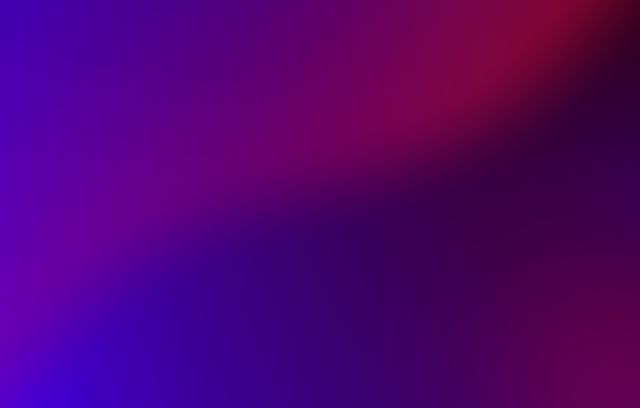
Give the GLSL for this background, as a Shadertoy shader.

```glsl
// Soft abstract gradient: a violet-to-crimson band sweeping over deep indigo.

// Round falloff of light around a centre
float glow(vec2 p, vec2 centre, float tightness) {
    vec2 q = p - centre;
    return exp(-tightness * dot(q, q));
}

// Signed distance above the S-shaped lower edge of the band
float bandDistance(vec2 uv, float aspect) {
    float t = uv.x - 0.5;
    float edge = 0.54 + 0.4 * t + 2.8 * t * t * t;
    float slope = (0.4 + 8.4 * t * t) / aspect;
    return (uv.y - edge) / sqrt(1.0 + slope * slope);
}

void mainImage(out vec4 fragColor, in vec2 fragCoord) {
    vec2 uv = fragCoord / iResolution.xy;
    float aspect = iResolution.x / iResolution.y;
    vec2 p = vec2(uv.x * aspect, uv.y);
    float x = uv.x;

    float d = bandDistance(uv, aspect);
    float beyondRidge = 0.5 * (d - 0.12 + sqrt((d - 0.12) * (d - 0.12) + 0.002));

    // Band: warm along its ridge, cooler toward the top left
    vec3 band = vec3(0.41 + 0.09 * smoothstep(0.3, 0.8, x),
                     0.02 * smoothstep(0.5, 0.8, x),
                     0.70 - 0.75 * x + 0.2 * x * x);
    band += beyondRidge * vec3(-mix(0.36, 0.12, x), 0.0, 0.25 * x);

    // Depths: bright indigo at the left fading to dark plum
    vec3 depths = vec3(0.26 - 0.07 * x, 0.0,
                       0.86 - 1.12 * x + 0.53 * x * x + 0.2 * (0.25 - uv.y));
    depths.r += 0.19 * glow(p, vec2(0.97 * aspect, 0.05), 7.5);
    depths.b += 0.09 * glow(p, vec2(aspect, 0.55), 20.0);

    vec3 colour = mix(depths, band, smoothstep(-0.13, 0.13, d));
    fragColor = vec4(clamp(colour, 0.0, 1.0), 1.0);
}
```
